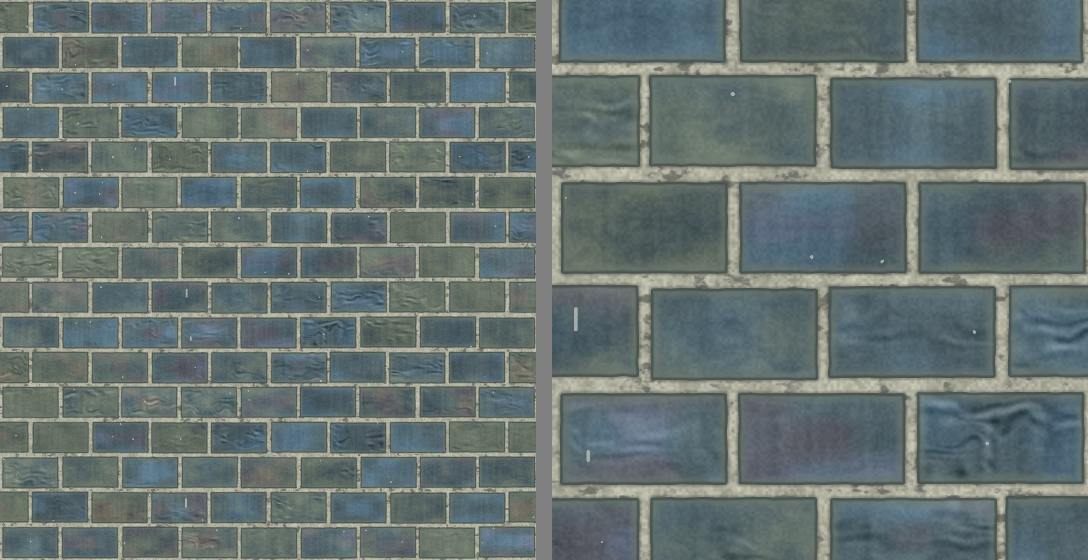
Left: the whole. Right: its middle third, enlarged.
Give the GLSL for this texture, as a Shadertoy shader.

```glsl
float hash(vec2 p) {
    vec3 q = fract(vec3(p.xyx) * 0.1031);
    q += dot(q, q.yzx + 33.33);
    return fract((q.x + q.y) * q.z);
}

float noise(vec2 p) {
    vec2 i = floor(p), f = fract(p);
    f = f * f * (3.0 - 2.0 * f);
    return mix(mix(hash(i), hash(i + vec2(1, 0)), f.x),
               mix(hash(i + vec2(0, 1)), hash(i + vec2(1, 1)), f.x), f.y);
}

float fbm(vec2 p) {
    float sum = 0.0, amp = 0.53;
    for (int i = 0; i < 4; i++) {
        sum += amp * noise(p);
        p = p * 2.03 + 17.3;
        amp *= 0.5;
    }
    return sum;
}

float roundedBox(vec2 p, vec2 halfSize, float radius) {
    vec2 d = abs(p) - halfSize + radius;
    return length(max(d, 0.0)) + min(max(d.x, d.y), 0.0) - radius;
}

// Pale sandy joints with dark grime in the pits
vec3 mortar(vec2 p, float edgeDist) {
    vec3 color = mix(vec3(0.60, 0.60, 0.54), vec3(0.78, 0.78, 0.71), fbm(p * 7.0));
    color += 0.13 * (noise(p * 34.0) - 0.5);
    float grime = smoothstep(0.56, 0.76, fbm(p * vec2(8.0, 11.0) + 40.0));
    grime *= smoothstep(0.3, 0.65, noise(p * 1.3 + 9.0) + 0.15);
    color = mix(color, vec3(0.36, 0.38, 0.35), 0.75 * grime);
    return color * mix(0.78, 1.0, smoothstep(0.0, 0.035, edgeDist));
}

// Glazed face: q is the position within the brick, id its cell
vec3 glaze(vec2 q, vec2 id, float edgeDist) {
    vec2 seed = id * 19.0 + 5.0;
    float hue = hash(id + 3.1), tone = hash(id + 21.7);
    float ripple = hash(id + 47.3), tint = hash(id + 71.9);
    float cloud = fbm(q * vec2(1.8, 2.4) + seed);

    vec3 blue = vec3(0.305, 0.375, 0.400);
    vec3 green = vec3(0.385, 0.425, 0.375);
    vec3 color = mix(blue, green, smoothstep(0.25, 1.0, hue + 0.9 * (cloud - 0.5)));
    color *= 0.94 + 0.17 * tone + 0.3 * (cloud - 0.5);

    // Violet and sky-blue sheen
    float patches = noise(q * vec2(1.7, 2.5) + seed + 60.0);
    color += vec3(0.055, 0.0, 0.01) * smoothstep(0.4, 0.85, patches) * step(0.55, tint);
    float sheen = smoothstep(0.4, 0.85, noise(q * vec2(1.4, 2.2) + seed + 90.0));
    color += vec3(0.02, 0.055, 0.095) * sheen * smoothstep(0.3, 0.8, 1.0 - hue);
    color += vec3(0.03, 0.035, 0.035) * smoothstep(0.0, 0.42, q.y) * tint;

    // Wavy reflections and vertical glaze streaks
    vec2 w = q * vec2(5.0, 13.0) + seed + 2.0 * noise(q * 4.0 + seed);
    float wave = noise(w) - noise(w + vec2(0.2, 0.45));
    float gloss = smoothstep(0.35, 0.7, noise(q * vec2(1.8, 2.6) + seed + 30.0));
    color += wave * (0.03 + 0.22 * gloss * smoothstep(0.35, 0.9, ripple));
    color += 0.035 * (noise(vec2(q.x * 16.0, q.y * 1.5) + seed) - 0.5);
    color += 0.05 * (noise(q * 38.0 + seed) - 0.5);

    // Thin glaze on the border, then the dark outer rim
    float border = smoothstep(-0.13, -0.03, edgeDist + 0.05 * (cloud - 0.5));
    color = mix(color, vec3(0.43, 0.475, 0.435), 0.55 * border);
    return mix(color, vec3(0.25, 0.29, 0.27), 0.7 * smoothstep(-0.04, -0.012, edgeDist));
}

void mainImage(out vec4 fragColor, in vec2 fragCoord) {
    // 9 bricks by 16 courses, one unit per course
    vec2 p = fragCoord / iResolution.xy * vec2(15.3, 16.0);
    float pixel = 16.0 / iResolution.y;
    float row = floor(p.y);
    float along = p.x / 1.7 - 0.015 - 0.5 * mod(row, 2.0);
    vec2 id = vec2(mod(floor(along), 9.0), row);
    vec2 q = vec2((fract(along) - 0.5) * 1.7, fract(p.y) - 0.5);

    // Slightly uneven laying
    q += 0.035 * (vec2(hash(id + 11.0), hash(id + 31.0)) - 0.5);
    float d = roundedBox(q, vec2(0.795, 0.437), 0.025);
    d += 0.012 * (noise(p * 9.0) - 0.5);

    float face = smoothstep(0.6, -0.6, d / pixel);
    vec3 color = mix(mortar(p, d), glaze(q, id, d), face);

    // Rare lime drips and chips
    vec2 mark = q - 1.2 * vec2(hash(id + 83.0) - 0.5, 0.4 * hash(id + 97.0) - 0.2);
    float drip = roundedBox(mark, vec2(0.012, 0.05 + 0.13 * hash(id + 5.0)), 0.01);
    float white = smoothstep(pixel, 0.0, drip) * step(0.91, hash(id + 101.0));
    vec2 speck = floor(p * 3.0);
    vec2 offset = fract(p * 3.0) - 0.25 - 0.5 * vec2(hash(speck), hash(speck + 7.0));
    float chip = length(offset) / 3.0 - 0.022 + 0.02 * noise(p * 30.0);
    white = max(white, smoothstep(pixel * 0.7, 0.0, chip) * step(0.965, hash(speck + 55.0)));
    color = mix(color, vec3(0.80, 0.79, 0.77), 0.7 * white);

    fragColor = vec4(clamp(color, 0.0, 1.0), 1.0);
}
```
